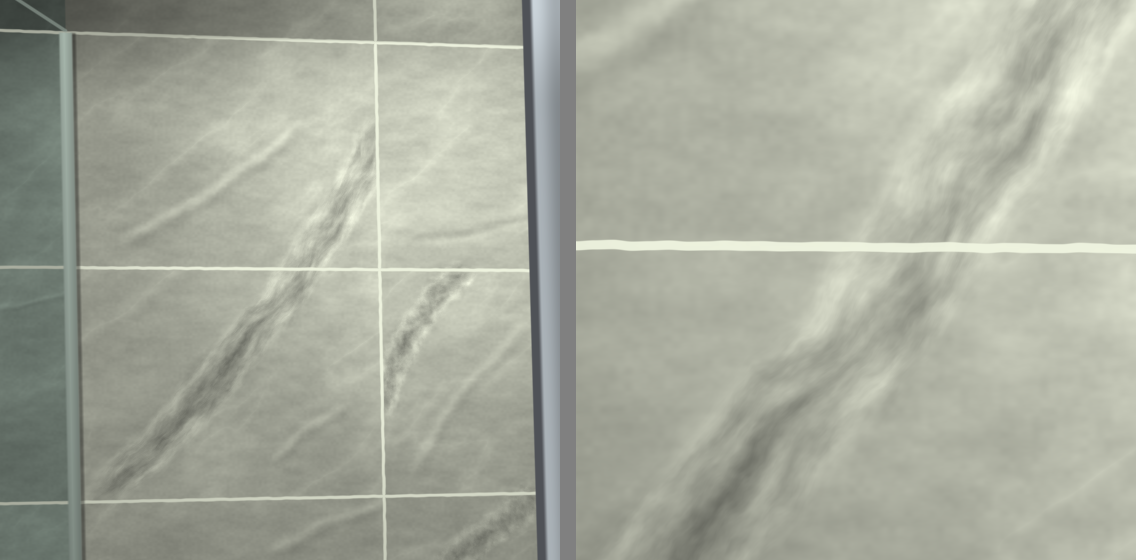
Left, the full canvas; right, a detail of the centre.
This texture is drawn by a WebGL 1 fragment shader. Its source:

```glsl
precision highp float;
uniform vec2 u_resolution;

const vec3 STONE_TINT = vec3(0.985, 1.0, 0.918);
const vec3 GROUT = vec3(0.94, 0.96, 0.88);
const vec3 POST = vec3(0.64, 0.70, 0.66);
const vec3 FRAME_DARK = vec3(0.31, 0.32, 0.34);
const vec3 FRAME_LIGHT = vec3(0.64, 0.67, 0.69);

float hash(vec2 p) {
  return fract(sin(dot(p, vec2(127.1, 311.7))) * 43758.545);
}

float noise(vec2 p) {
  vec2 i = floor(p), f = fract(p);
  f = f * f * (3.0 - 2.0 * f);
  return mix(mix(hash(i), hash(i + vec2(1.0, 0.0)), f.x),
             mix(hash(i + vec2(0.0, 1.0)), hash(i + 1.0), f.x), f.y);
}

float fbm(vec2 p) {
  float sum = 0.0, amp = 0.5;
  for (int i = 0; i < 5; i++) {
    sum += amp * noise(p);
    p = mat2(1.6, 1.2, -1.2, 1.6) * p + 7.3;
    amp *= 0.5;
  }
  return sum;
}

float band(float d, float halfWidth, float px) {
  return 1.0 - smoothstep(halfWidth - px, halfWidth + px, abs(d));
}

float segmentDistance(vec2 p, vec2 a, vec2 b) {
  vec2 q = p - a, s = b - a;
  return length(q - s * clamp(dot(q, s) / dot(s, s), 0.0, 1.0));
}

// x: position along a bowed path from a to b, y: signed offset from it
vec2 bowedPath(vec2 p, vec2 a, vec2 b, float bow) {
  vec2 s = b - a, dir = normalize(s);
  float t = dot(p - a, s) / dot(s, s);
  float offset = dot(p - a, vec2(dir.y, -dir.x)) - bow * 4.0 * t * (1.0 - t);
  return vec2(t, offset + 0.022 * (fbm(p * 17.0) - 0.5));
}

float ends(float t) {
  return smoothstep(0.0, 0.15, t) * (1.0 - smoothstep(0.85, 1.0, t));
}

// Pale crest with a soft shadow beside it
float vein(vec2 p, vec2 a, vec2 b, float bow, float width) {
  vec2 v = bowedPath(p, a, b, bow);
  float d = v.y / width;
  return ends(v.x) * (exp(-d * d) - 0.5 * exp(-(d - 1.8) * (d - 1.8)));
}

// Wide broken seam with pale edges and a mottled dark core
float fracture(vec2 p, vec2 a, vec2 b, float bow, float width) {
  vec2 v = bowedPath(p, a, b, bow);
  float d = v.y / width;
  float chips = fbm(vec2(v.x * 22.0, v.y * 75.0));
  float edge = exp(-12.0 * (abs(d) - 0.9) * (abs(d) - 0.9));
  return ends(v.x) * (exp(-d * d) * (chips * 2.4 - 1.65) + edge * chips * 0.9);
}

float stoneTexture(vec2 p, vec2 tile) {
  vec2 q = p + 5.0 * vec2(hash(tile), hash(tile + 9.0));
  vec2 slant = vec2(q.x + q.y, (q.y - 0.85 * q.x) * 2.6);
  float clouds = fbm(q * vec2(5.0, 8.0)) - 0.48;
  float ridge = 1.0 - abs(2.0 * fbm(slant * 2.6) - 1.0);
  float streaks = fbm(q * vec2(28.0, 65.0)) - 0.48;
  float grain = noise(q * 210.0) - 0.5;
  return 0.12 * clouds + 0.06 * (pow(ridge, 8.0) - 0.35)
       + 0.10 * streaks + 0.025 * grain + 0.03 * (hash(tile + 3.0) - 0.5);
}

float lampLight(vec2 p) {
  vec2 d = p - vec2(0.73, 0.72);
  float glow = 0.53 + 0.31 * exp(-dot(d, d) / 0.24);
  glow -= 0.20 * smoothstep(0.76, 1.0, p.y) * (1.0 - 0.75 * p.x);
  vec2 h = (p - vec2(0.83, 1.02)) / vec2(0.14, 0.06);
  return glow + 0.18 * exp(-dot(h, h));
}

void main() {
  vec2 p = gl_FragCoord.xy / u_resolution;
  float px = 1.0 / min(u_resolution.x, u_resolution.y);

  // Tile grid, slightly skewed by perspective
  float lean = 0.019 * (1.0 - p.y);
  float rowHeight = 0.419 - 0.026 * (p.x - 0.14);
  float colWidth = 0.553;
  vec2 grid = vec2((p.x - 0.669 - lean) / colWidth,
                   (p.y - 0.522 + 0.00625 * (p.x - 0.14)) / rowHeight);
  vec2 tile = floor(grid);
  vec2 seam = (fract(grid + 0.5) - 0.5) * vec2(colWidth, rowHeight);
  float postX = p.x - 0.116 - lean;
  float sideWall = 1.0 - smoothstep(-px, px, postX);
  float topRow = smoothstep(0.99, 1.01, grid.y);

  // Stone and its veins
  float light = lampLight(p) * (1.0 - 0.20 * sideWall) * (1.0 - 0.16 * topRow);
  float marks = 0.0;
  if (tile.x < -0.5) {
    marks += 0.17 * fracture(p, vec2(0.13, 0.07), vec2(0.72, 0.83), 0.05, 0.033);
    marks += 0.09 * vein(p, vec2(0.19, 0.56), vec2(0.55, 0.80), 0.022, 0.009);
    marks += 0.07 * vein(p, vec2(0.48, 0.17), vec2(0.63, 0.28), -0.015, 0.007);
    marks += 0.08 * vein(p, vec2(0.46, 0.01), vec2(0.75, 0.12), -0.01, 0.009);
    marks += 0.06 * vein(p, vec2(-0.04, 0.445), vec2(0.14, 0.478), 0.0, 0.004);
  } else {
    marks += 0.16 * fracture(p, vec2(0.67, 0.24), vec2(0.85, 0.54), -0.03, 0.022);
    marks += 0.07 * vein(p, vec2(0.72, 0.14), vec2(0.97, 0.45), -0.02, 0.010);
    marks -= 0.06 * vein(p, vec2(0.72, 0.57), vec2(0.98, 0.615), 0.0, 0.007);
    marks += 0.12 * fracture(p, vec2(0.77, -0.03), vec2(0.98, 0.13), 0.0, 0.025);
  }
  vec3 color = STONE_TINT * (light + light * 1.4 * (stoneTexture(p, tile) + marks));
  color = mix(color, color * vec3(0.93, 1.02, 1.03), sideWall);

  // Grout lines and the ceiling corner
  float wobble = 0.0012 * (noise(p * 90.0) - 0.5);
  float grout = max(band(seam.y + wobble, 0.0028, px),
                    band(seam.x + wobble, 0.0028, px) * step(0.4, p.x));
  color = mix(color, GROUT * mix(0.72, 1.0, smoothstep(0.45, 0.7, light)), grout * 0.95);
  float corner = band(segmentDistance(p, vec2(0.025, 1.005), vec2(0.117, 0.945)), 0.003, px);
  color = mix(color, POST * 0.85, corner * 0.7);

  // Corner post with its shadow
  float below = 1.0 - smoothstep(0.995, 1.005, grid.y);
  color *= 1.0 - 0.35 * below * band(postX - 0.014, 0.004, 0.003);
  vec3 postColor = POST * (0.78 + 0.25 * p.y) * (1.0 - 12.0 * abs(postX + 0.003));
  color = mix(color, postColor, below * band(postX, 0.0115, 1.5 * px));

  // Metal frame at the right
  float frameX = p.x - 0.932 - 0.028 * (1.0 - p.y);
  float sheen = 0.92 + 0.12 * sin(frameX * 75.0) + 0.2 * smoothstep(0.8, 1.0, p.y);
  vec3 frame = mix(FRAME_DARK, FRAME_LIGHT * sheen, smoothstep(0.012, 0.021, frameX));
  color = mix(color, frame, smoothstep(-px, px, frameX));

  gl_FragColor = vec4(clamp(color, 0.0, 1.0), 1.0);
}
```
